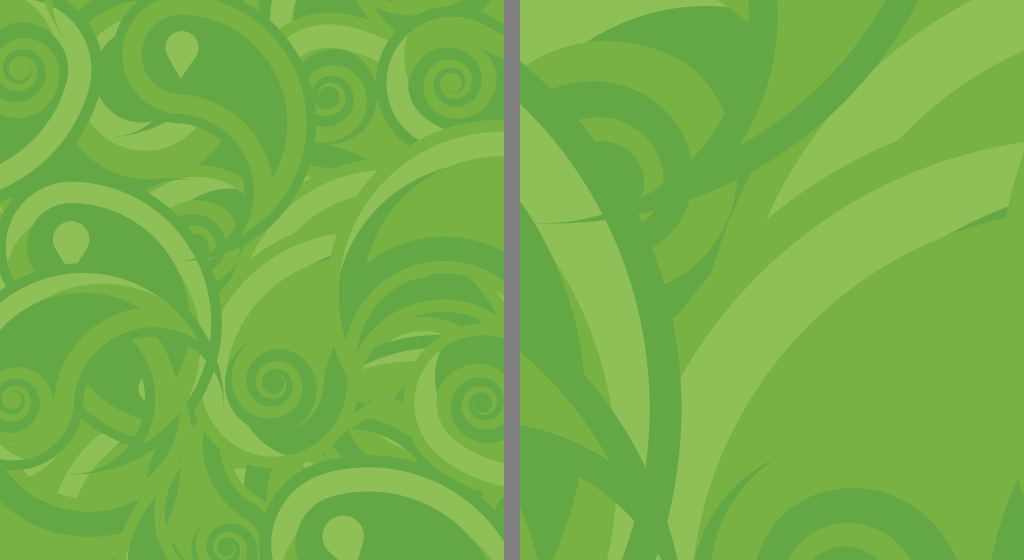
Left: the whole. Right: its middle third, enlarged.
This pattern is drawn by a Shadertoy shader. Its source:

```glsl
// Overlapping green curls: comma-shaped scrolls with nested bands, a spiral or
// a drop in each head, scattered on a jittered lattice in shuffled order over
// a ground of off-centre ring fans. All edges come from distance functions.

const vec3 MID   = vec3(0.47, 0.70, 0.26);
const vec3 DARK  = vec3(0.39, 0.66, 0.27);
const vec3 LIGHT = vec3(0.56, 0.75, 0.34);

const float TAU = 6.28319;
const int   SIDE = 6;              // lattice cells per side
const int   COUNT = SIDE * SIDE;
const int   SHUFFLE = 23;          // coprime with COUNT
const float SPACING = 0.27;        // lattice step, in canvas heights
const float MARGIN = 0.20;         // lattice overhang at the lower left
const float JITTER = 0.13;
const float MIN_RADIUS = 0.105;    // head radius of a curl
const float MAX_RADIUS = 0.17;
const float RIM = 0.14;            // widths below are in head radii
const float CORE = 0.58;
const float CRESCENT_SCALE = 0.86;
const float SPIRAL_GROWTH = 2.3;   // radius factor per turn
const float BULB = 0.12;
const float DARK_RIM_SHARE = 0.55;
const float CRESCENT_SHARE = 0.70;
const float SPIRAL_SHARE = 0.65;

float hash(float n) {
    return fract(sin(n * 12.9898 + 4.1) * 43758.5);
}

vec2 hash2(float n) {
    return vec2(hash(n), hash(n + 57.3));
}

mat2 rotation(float a) {
    return mat2(cos(a), sin(a), -sin(a), cos(a));
}

// Unit head at the origin, tail curling below it to a tip at (3, 0)
float comma(vec2 q) {
    if (q.y > 0.0) return length(q) - 1.0;
    return max(length(q - vec2(1.0, 0.0)) - 2.0,
               1.0 - length(q - vec2(2.0, 0.0)));
}

// Disc with a straight-sided point towards +x
float drop(vec2 q, float r) {
    const vec2 normal = vec2(0.53, 0.848);
    q.y = abs(q.y);
    return dot(q, vec2(normal.y, -normal.x)) > 0.0
        ? dot(q, normal) - r : length(q) - r;
}

// Logarithmic spiral band, ending in a round bulb
float spiral(vec2 q, float phase) {
    float r = max(length(q), 0.001);
    float growth = log(SPIRAL_GROWTH);
    float turn = fract(log(r) / growth - atan(q.y, q.x) / TAU + phase);
    float band = (abs(turn - 0.5) - 0.25) * r * growth;
    return min(band, r - BULB);
}

void paint(inout vec3 col, vec3 ink, float d, float pixel) {
    col = mix(col, ink, clamp(0.5 - d / pixel, 0.0, 1.0));
}

vec2 site(int k, float seed) {
    vec2 cell = vec2(k % SIDE, k / SIDE);
    cell.x += 0.5 * mod(cell.y, 2.0) - 0.25;
    return cell * SPACING - MARGIN + (hash2(float(k) + seed) - 0.5) * JITTER;
}

// Rings that lean to one side, so each band is a crescent
void drawFan(inout vec3 col, vec2 p, int k, float pixel) {
    float id = float(k);
    float radius = mix(0.17, 0.26, hash(id + 311.0));
    vec2 q = rotation(TAU * hash(id + 207.0)) * (p - site(k, 401.0)) / radius;
    float px = pixel / radius;
    paint(col, DARK, length(q) - 1.0, px);
    paint(col, MID, length(q - vec2(0.06, 0.0)) - 0.80, px);
    paint(col, LIGHT, length(q - vec2(0.12, 0.0)) - 0.60, px);
    paint(col, DARK, length(q - vec2(0.20, 0.0)) - 0.42, px);
}

void drawCurl(inout vec3 col, vec2 p, int k, float pixel) {
    float id = float(k);
    float radius = mix(MIN_RADIUS, MAX_RADIUS, hash(id + 19.0));
    vec2 q = rotation(TAU * hash(id + 83.0)) * (p - site(k, 3.0)) / radius;
    if (hash(id + 131.0) < 0.5) q.y = -q.y;
    float px = pixel / radius;

    bool darkRim = hash(id + 167.0) < DARK_RIM_SHARE;
    vec3 rim = darkRim ? DARK : MID;
    vec3 fill = darkRim ? MID : DARK;
    vec3 crescent = hash(id + 223.0) < CRESCENT_SHARE ? LIGHT : fill;

    // Nested bands sharing the tail
    const vec2 tip = vec2(3.0, 0.0);
    float body = comma(q);
    float nested = comma((q - tip) / CRESCENT_SCALE + tip) * CRESCENT_SCALE;
    paint(col, rim, body, px);
    paint(col, crescent, body + RIM, px);
    paint(col, fill, max(body + RIM, nested), px);
    paint(col, rim, body + 1.0 - CORE, px);

    // Heart of the head
    if (hash(id + 271.0) < SPIRAL_SHARE) {
        float coil = spiral(q, hash(id + 337.0));
        paint(col, fill, max(coil, length(q) - CORE), px);
    } else {
        paint(col, LIGHT, drop(q + vec2(0.1, 0.0), 0.24), px);
    }
}

void mainImage(out vec4 fragColor, in vec2 fragCoord) {
    vec2 p = fragCoord / iResolution.y;
    float pixel = 1.0 / iResolution.y;
    vec3 col = MID;
    for (int i = 0; i < COUNT; i++) drawFan(col, p, (i * SHUFFLE) % COUNT, pixel);
    for (int i = 0; i < COUNT; i++) drawCurl(col, p, (i * SHUFFLE) % COUNT, pixel);
    fragColor = vec4(col, 1.0);
}
```
